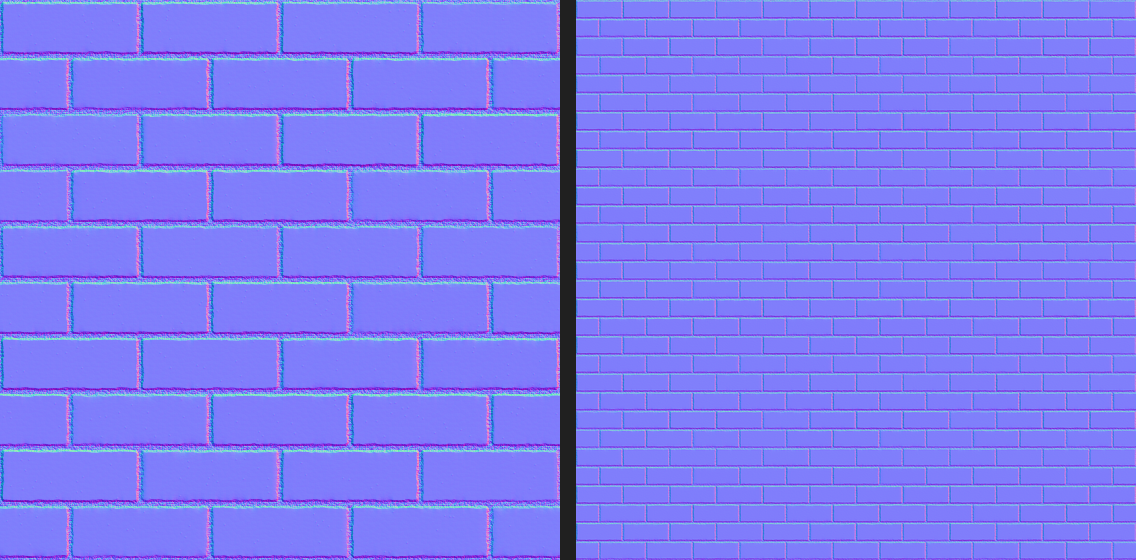
Left, the tile; right, the same tile 3 across and 3 down.
Reproduce this texture map procedurally as a Shadertoy shader.

```glsl
// Tangent-space normal map of a running-bond brick wall, 4 bricks by 10 courses.
// A height field (bevelled bricks, rough mortar, small pits) is differentiated
// numerically; wrapped cellular noise and whole-period sines keep it tileable.

const float TAU = 6.2831853;
const vec2 BRICKS = vec2(4.0, 10.0);      // repeats across and down
const vec2 JOINT = vec2(0.0056, 0.0070);  // half width of the mortar gaps
const float BEVEL = 0.0043;               // width of the sloping brick edge
const float CORNER = 0.002;
const float STEP = 0.0008;                // half span of the slope estimate

vec3 hash3(vec2 p) {
    vec3 q = fract(p.xyx * vec3(0.1031, 0.1030, 0.0973));
    q += dot(q, q.yxz + 33.33);
    return fract((q.xxy + q.yzz) * q.zyx);
}

// Wrapped cellular noise: distance to the nearest point, and that point's id.
vec2 cellular(vec2 uv, vec2 cells) {
    vec2 p = uv * cells;
    vec2 base = floor(p);
    vec2 nearest = vec2(4.0, 0.0);
    for (int j = -1; j <= 1; j++) {
        for (int i = -1; i <= 1; i++) {
            vec2 cell = base + vec2(i, j);
            vec3 rnd = hash3(mod(cell, cells) + 7.0);
            vec2 toPoint = cell + 0.1 + 0.8 * rnd.xy - p;
            float d2 = dot(toPoint, toPoint);
            if (d2 < nearest.x) nearest = vec2(d2, rnd.z);
        }
    }
    return vec2(sqrt(nearest.x), nearest.y);
}

// Layered sines with whole periods over the canvas, about -1 to 1.
float waves(float t, float phase) {
    return 0.5 * sin(TAU * (11.0 * t + phase))
         + 0.3 * sin(TAU * (29.0 * t + 3.0 * phase))
         + 0.2 * sin(TAU * (67.0 * t + 5.0 * phase));
}

float roundBox(vec2 p, vec2 halfSize, float radius) {
    vec2 q = abs(p) - halfSize + radius;
    return length(max(q, 0.0)) + min(max(q.x, q.y), 0.0) - radius;
}

// Sparse raised specks, chosen by cell id.
float specks(vec2 uv, vec2 cells, float density) {
    vec2 c = cellular(uv, cells);
    return step(1.0 - density, c.y) * smoothstep(0.32, 0.0, c.x);
}

float wallHeight(vec2 uv) {
    // Brick cell, with alternate courses shifted by half a brick
    vec2 grid = uv * BRICKS;
    grid.x += 0.5 * mod(floor(grid.y) + 1.0, 2.0);
    vec3 rnd = hash3(mod(floor(grid), BRICKS) + 19.0);
    vec2 local = (fract(grid) - 0.5) / BRICKS;

    // Wavering outline, lightly roughened by the mortar grain
    vec2 grain = cellular(uv, vec2(270.0));
    float lumps = cellular(uv, vec2(100.0, 130.0)).x;
    vec2 wobble = 0.0006 * vec2(waves(uv.y, rnd.x), waves(uv.x, rnd.y));
    vec2 halfSize = 0.5 / BRICKS - JOINT - 0.0005 * rnd.zx;
    float edge = roundBox(local + wobble, halfSize, CORNER);
    edge += 0.0006 * (grain.x - 0.45) + 0.0007 * (lumps - 0.45);

    // Bevel: depth varies by brick, softness varies along each side
    float depth = mix(0.0046, 0.0070, rnd.z);
    float softness = 0.0014 * max(0.0, 0.4 + waves(uv.x + 2.0 * uv.y, rnd.x));
    float brick = smoothstep(BEVEL, -softness, edge);

    // Nearly flat face: slight tilt, a worn rim that fades inward, specks
    float rim = exp(min(edge, 0.0) / 0.005);
    float wear = 0.0009 * max(0.0, waves(uv.x, rnd.z) + rnd.x - 0.4);
    float face = dot(local, (rnd.xy - 0.5) * vec2(0.010, 0.030)) - wear * rim;
    face += 0.00004 * (1.0 - grain.x) + 0.00009 * (1.0 - lumps);
    face += 0.00022 * specks(uv, vec2(120.0), 0.05);

    // Gritty mortar bed
    float mortar = (0.0009 + 0.0007 * grain.y) * (1.0 - grain.x);
    mortar += 0.0016 * (1.0 - lumps);
    return brick * (depth + face) + (1.0 - brick) * mortar;
}

vec3 surfaceNormal(vec2 uv, float span) {
    vec2 e = vec2(span, 0.0);
    vec2 slope = vec2(wallHeight(uv + e.xy) - wallHeight(uv - e.xy),
                      wallHeight(uv + e.yx) - wallHeight(uv - e.yx));
    return normalize(vec3(-slope / (2.0 * span), 1.0));
}

void mainImage(out vec4 fragColor, in vec2 fragCoord) {
    vec2 uv = fragCoord / iResolution.xy;
    vec3 normal = surfaceNormal(uv, STEP);
    vec3 tint = vec3(1.0, 0.985, 0.985);
    fragColor = vec4((0.5 + 0.5 * normal) * tint, 1.0);
}
```
